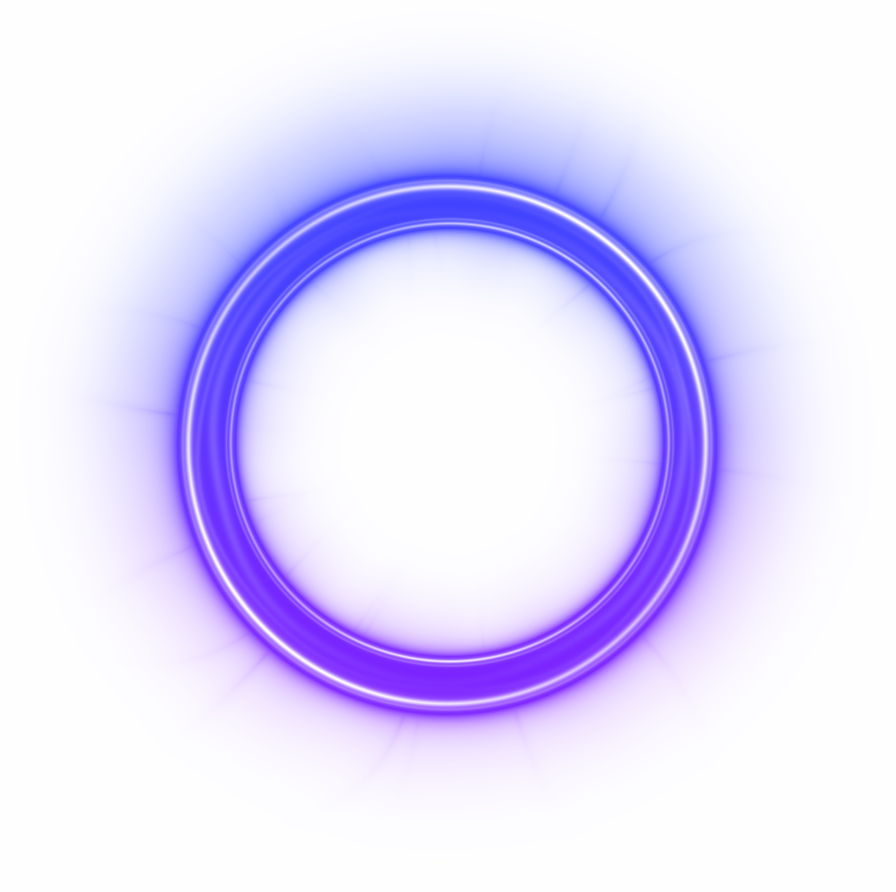
Write a Shadertoy shader that draws this background.

```glsl
float hash(float n) {
    return fract(sin(n * 127.1) * 43758.5453);
}

// Smooth noise around the circle, repeating after "cells" steps
float angularNoise(float turn, float cells, float seed) {
    float x = fract(turn) * cells;
    float i = floor(x);
    float f = x - i;
    return mix(hash(i + seed), hash(mod(i + 1.0, cells) + seed), f * f * (3.0 - 2.0 * f));
}

// Thin curved streaks scattered around the ring
float filaments(float turn, float d, float seed) {
    float sum = 0.0;
    for (int i = 0; i < 22; i++) {
        float k = float(i) + seed;
        float bend = (hash(k + 7.3) - 0.5) * (0.15 * d + 2.0 * d * d);
        float offset = fract(turn - (float(i) + hash(k)) / 22.0 + bend + 0.5) - 0.5;
        float width = 0.0012 + 0.03 * d;
        sum += hash(k + 3.7) * exp(-abs(offset) / width);
    }
    return sum;
}

// Bright line with a sharp core and a soft skirt
float glowLine(float d, float core, float skirt) {
    return 0.65 * exp(-d * d / (core * core)) + 0.4 * exp(-abs(d) / skirt);
}

void mainImage(out vec4 fragColor, in vec2 fragCoord) {
    vec2 p = (fragCoord - 0.5 * iResolution.xy) / iResolution.y;
    vec2 outerPos = p - vec2(-0.001, 0.001);
    vec2 innerPos = p - vec2(0.002, 0.004);
    float outerR = length(outerPos);
    float innerR = length(innerPos);
    float angle = atan(outerPos.y, outerPos.x);
    float turn = angle / 6.2831853;
    float height = outerPos.y / max(outerR, 0.001);

    // Blue at the top, violet below
    float level = smoothstep(-0.3, 0.3, p.y);
    vec3 ringColor = mix(vec3(0.48, 0.13, 1.0), vec3(0.24, 0.25, 1.0), level);
    vec3 haloColor = mix(vec3(0.60, 0.22, 1.0), vec3(0.25, 0.34, 1.0), level);

    // Outer halo
    float dOut = max(outerR - 0.302, 0.0);
    float reach = 0.058 + 0.016 * height;
    float cloud = 0.6 * angularNoise(turn, 11.0, 2.0) + 0.4 * angularNoise(turn, 29.0, 41.0);
    float strength = 0.48 + 0.12 * height + 0.16 * (cloud - 0.5);
    float halo = strength * exp(-dOut / reach) + (1.0 - strength) * exp(-dOut / 0.009);
    halo += 0.16 * filaments(turn, dOut, 5.0) * exp(-dOut / 0.06) * smoothstep(0.0, 0.015, dOut);
    halo *= 1.0 - smoothstep(0.36, 0.50, outerR);

    // Inner halo
    float dIn = max(0.240 - innerR, 0.0);
    float haze = 0.34 + 0.16 * (angularNoise(turn, 23.0, 71.0) - 0.5);
    float inside = haze * exp(-dIn / 0.033) + (1.0 - haze) * exp(-dIn / 0.007);
    inside += 0.12 * filaments(turn, dIn, 60.0) * exp(-dIn / 0.035) * smoothstep(0.0, 0.012, dIn);
    inside *= smoothstep(0.10, 0.19, innerR);

    float ink = clamp(min(halo, inside), 0.0, 1.0);
    vec3 color = mix(vec3(0.995, 0.995, 1.0), mix(haloColor, ringColor, ink), ink);

    // Pale wavy sheen within the band
    float wave = 0.0025 * sin(3.0 * angle + 1.0) + 0.0015 * sin(7.0 * angle);
    float sheen = exp(-pow((outerR - 0.264 - wave) / 0.006, 2.0));
    sheen += 0.7 * exp(-pow((outerR - 0.277 + wave) / 0.003, 2.0));
    color = mix(color, vec3(0.68, 0.60, 1.0), 0.38 * sheen * (0.6 + 0.4 * cos(2.0 * angle)));

    // Bright outer ring with a fainter companion
    float shine = 0.84 + 0.16 * cos(2.0 * angle - 1.6);
    float ring = glowLine(outerR - 0.290, 0.0034, 0.006) * shine;
    ring += 0.22 * exp(-pow((outerR - 0.2965) / 0.002, 2.0));

    // Fine inner ring, brightest at upper right and at the bottom
    float sparkle = 0.48 + 0.25 * pow(max(cos(angle - 1.1), 0.0), 4.0)
                  + 0.40 * pow(max(-height, 0.0), 6.0);
    ring += glowLine(innerR - 0.2455, 0.0018, 0.0035) * sparkle;
    ring += 0.2 * exp(-pow((innerR - 0.2505) / 0.0015, 2.0));
    color = mix(color, vec3(1.0, 0.985, 1.0), clamp(ring, 0.0, 1.0));

    fragColor = vec4(color, 1.0);
}
```
